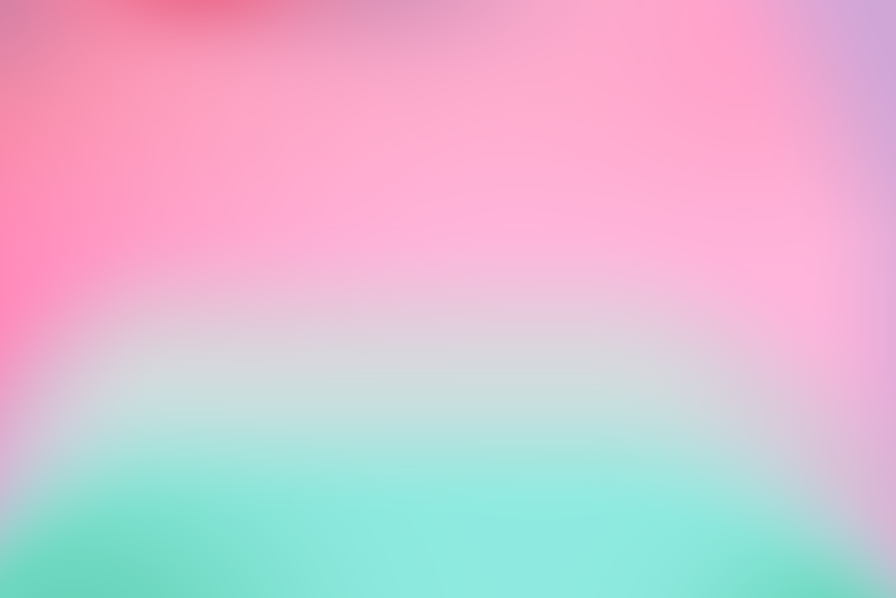
This background is drawn by a Shadertoy shader. Its source:

```glsl
// Soft elliptical falloff: 1 at the centre, fading to 0
float glow(vec2 p, vec2 centre, vec2 radius) {
    vec2 q = (p - centre) / radius;
    return exp(-dot(q, q));
}

// Squared ramp, flat at zero and 1 at t = 1
float easeIn(float t) {
    t = clamp(t, 0.0, 1.0);
    return t * t;
}

// Pink field: deeper at the left, cooler toward the middle height
vec3 pinkField(vec2 p) {
    float across = 1.0 - easeIn(1.0 - p.x / 0.6);
    vec3 upper = mix(vec3(0.99, 0.55, 0.66), vec3(1.0, 0.68, 0.81), across);
    vec3 lower = mix(vec3(1.0, 0.54, 0.73), vec3(1.0, 0.71, 0.86), across);
    return mix(lower, upper, smoothstep(0.52, 0.88, p.y));
}

// Shaded glows along the top edge
vec3 topGlows(vec3 colour, vec2 p) {
    const vec3 orchid = vec3(1.0, 0.62, 0.79);
    const vec3 mauve = vec3(0.83, 0.57, 0.72);
    const vec3 dustyRose = vec3(0.80, 0.50, 0.65);
    const vec3 coral = vec3(0.92, 0.40, 0.53);
    colour = mix(colour, orchid, 0.75 * glow(p, vec2(0.83, 0.97), vec2(0.15, 0.26)));
    colour = mix(colour, mauve, 0.85 * glow(p, vec2(0.42, 1.04), vec2(0.17, 0.13)));
    colour = mix(colour, dustyRose, 0.85 * glow(p, vec2(-0.02, 1.03), vec2(0.11, 0.17)));
    return mix(colour, coral, 0.95 * glow(p, vec2(0.22, 1.04), vec2(0.13, 0.10)));
}

// Lavender band leaning in from the right edge
vec3 lavenderSide(vec3 colour, vec2 p) {
    float edge = 0.885 + 0.28 * min(1.0 - p.y, 0.4);
    return mix(colour, vec3(0.815, 0.65, 0.845), smoothstep(-0.11, 0.10, p.x - edge));
}

// Mint ground with deeper teal in the lower corners
vec3 mintField(vec2 p) {
    const vec3 teal = vec3(0.39, 0.82, 0.71);
    vec3 colour = vec3(0.56, 0.92, 0.88);
    colour = mix(colour, teal, 0.9 * glow(p, vec2(0.08, -0.05), vec2(0.24, 0.24)));
    return mix(colour, teal, 0.8 * glow(p, vec2(0.95, -0.06), vec2(0.17, 0.17)));
}

void mainImage(out vec4 fragColor, in vec2 fragCoord) {
    vec2 p = fragCoord / iResolution.xy;

    // Upper colours
    vec3 colour = lavenderSide(topGlows(pinkField(p), p), p);

    // Horizon sinks toward both sides
    float leftDrop = easeIn(1.0 - p.x / 0.2);
    float rightDrop = easeIn((p.x - 0.65) / 0.35);
    float height = p.y + 0.14 * leftDrop + 0.25 * rightDrop;

    // Pink fades through pale grey or lilac into mint
    vec3 haze = mix(vec3(0.82, 0.865, 0.87), vec3(0.84, 0.71, 0.83),
                    min(leftDrop + rightDrop, 1.0));
    colour = mix(colour, haze, 1.0 - smoothstep(0.33, 0.64, height));
    colour = mix(colour, mintField(p), 1.0 - smoothstep(0.13, 0.39, height));

    fragColor = vec4(colour, 1.0);
}
```
